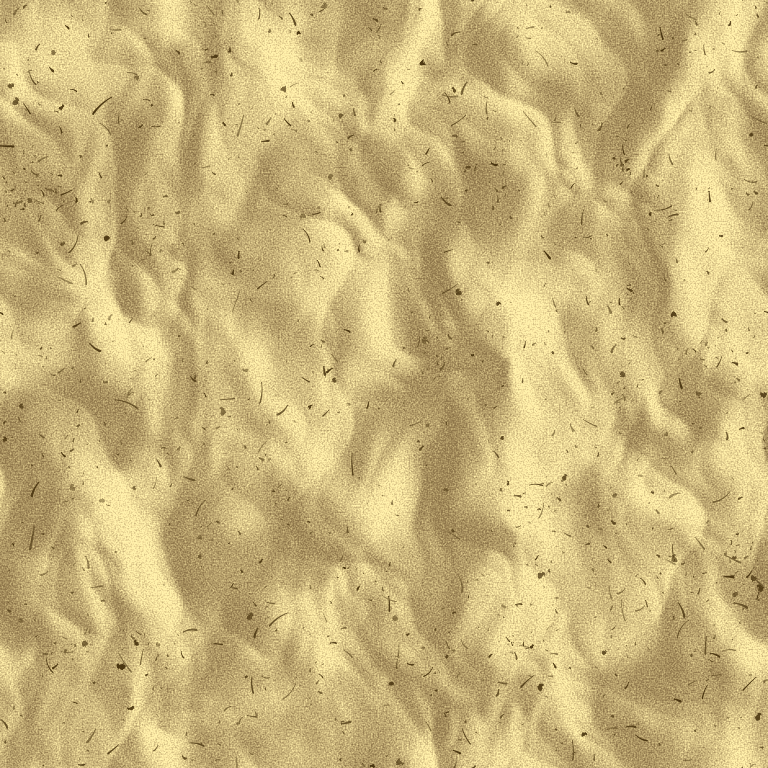
Write a Shadertoy shader that draws this texture.

```glsl
// Wind-blown sand: trodden mounds lit from one side, fine grain and scattered litter.
// A wrapped, warped height field is shaded by its slope; twigs and specks are
// hashed per cell and gather in loose drifts. Everything repeats on the unit square.

#define SAND_SHADE vec3(0.63, 0.537, 0.35)
#define SAND_LIGHT vec3(0.967, 0.893, 0.628)
#define LITTER_COLOR vec3(0.26, 0.18, 0.04)
#define LIGHT_STEP vec2(0.0036, 0.0017)
#define RELIEF 0.060
#define PATCHES 0.46
#define GRAIN 0.95
#define BASE_TONE 0.53
#define WARP 0.09

vec3 hash(vec2 cell, float seed) {
    vec3 p = fract(vec3(cell, seed) * vec3(0.1031, 0.1030, 0.0973));
    p += dot(p, p.yxz + 33.33);
    return fract((p.xxy + p.yxx) * p.zyx);
}

float corner(vec2 cell, vec2 offset, vec2 reps, float seed) {
    return dot(hash(mod(cell, reps), seed).xy * 2.0 - 1.0, offset);
}

// Gradient noise that wraps after a whole number of cells
float noise(vec2 uv, vec2 reps, float seed) {
    vec2 p = uv * reps, i = floor(p), f = p - i;
    vec2 u = f * f * f * (f * (f * 6.0 - 15.0) + 10.0);
    vec2 e = vec2(1.0, 0.0);
    float low = mix(corner(i, f, reps, seed), corner(i + e, f - e, reps, seed), u.x);
    float high = mix(corner(i + e.yx, f - e.yx, reps, seed),
                     corner(i + 1.0, f - 1.0, reps, seed), u.x);
    return mix(low, high, u.y);
}

vec2 warp(vec2 uv) {
    return uv + WARP * vec2(noise(uv, vec2(5, 5), 1.0), noise(uv, vec2(6, 5), 2.0))
              + 0.02 * vec2(noise(uv, vec2(16, 14), 8.0), noise(uv, vec2(15, 14), 9.0));
}

// Rounded mounds with creased crests and a rough skin
float height(vec2 uv) {
    vec2 p = warp(uv);
    float h = 0.75 * noise(p, vec2(7, 5), 3.0);
    h -= 0.70 * abs(noise(p, vec2(7, 5), 4.0));
    h += 0.26 * noise(p, vec2(13, 10), 5.0);
    h -= 0.20 * abs(noise(p, vec2(16, 12), 6.0));
    return h + 0.05 * noise(p, vec2(38, 32), 7.0);
}

// Slightly bent rods, one per cell at most; returns their darkness
float litter(vec2 uv, float reps, vec2 lengths, vec2 widths, float share, float seed) {
    float blur = 0.6 / iResolution.y, dark = 0.0;
    for (int y = -1; y <= 1; y++)
    for (int x = -1; x <= 1; x++) {
        vec2 cell = floor(uv * reps) + vec2(x, y);
        vec2 id = mod(cell, reps);
        vec3 place = hash(id, seed), form = hash(id, seed + 9.0);
        vec2 center = (cell + place.xy) / reps;
        float drift = max(noise(center, vec2(13, 10), 20.0), 0.0);
        if (place.z > share * (0.4 + 16.0 * drift * drift)) continue;

        float angle = 0.3 + 3.14159 * form.x;
        vec2 axis = vec2(cos(angle), sin(angle)), q = uv - center;
        q = vec2(dot(q, axis), dot(q, vec2(-axis.y, axis.x)));
        float reach = mix(lengths.x, lengths.y, form.y * form.y);
        float bend = fract(form.z * 13.0) - 0.5;
        q.y += 0.4 * bend * q.x * q.x / reach;
        float width = mix(widths.x, widths.y, form.z * form.z);
        width *= 1.0 - 0.4 * q.x / reach * step(abs(q.x), reach);
        float d = length(vec2(max(abs(q.x) - reach, 0.0), q.y)) - width;
        float cover = 1.0 - smoothstep(-blur, blur, d);
        dark = max(dark, cover * mix(0.45, 1.0, fract(form.x * 7.0 + form.y)));
    }
    return dark;
}

void mainImage(out vec4 fragColor, in vec2 fragCoord) {
    vec2 uv = fragCoord / iResolution.xy;

    // Mound shading: slope toward the light plus broad shaded patches
    float slope = (height(uv + LIGHT_STEP) - height(uv - LIGHT_STEP))
                / (2.0 * length(LIGHT_STEP));
    float patches = noise(warp(uv), vec2(8, 6), 11.0) + 0.3 * noise(uv, vec2(15, 13), 14.0);
    float shade = smoothstep(-0.17, 0.17, patches) - 0.5;
    float relief = RELIEF * slope + PATCHES * shade;
    float tone = BASE_TONE + 0.56 * tanh(1.9 * relief);

    // Sand grain, fine over coarse
    tone += GRAIN * (noise(uv, vec2(470), 12.0) + 0.25 * noise(uv, vec2(230), 13.0));
    vec3 color = mix(SAND_SHADE, SAND_LIGHT, clamp(tone, -0.2, 1.15));

    // Twigs, crumbs and dust
    float dark = litter(uv, 25.0, vec2(0.004, 0.016), vec2(0.0006, 0.0012), 0.28, 31.0);
    dark = max(dark, litter(uv, 36.0, vec2(0.002, 0.010), vec2(0.0006, 0.0013), 0.28, 52.0));
    dark = max(dark, litter(uv, 38.0, vec2(0.0006, 0.003), vec2(0.0011, 0.0034), 0.16, 73.0));
    dark = max(dark, 0.85 * litter(uv, 72.0, vec2(0.0003, 0.0025), vec2(0.0005, 0.0013), 0.24, 94.0));
    color = mix(color, LITTER_COLOR, 0.95 * dark);

    fragColor = vec4(color, 1.0);
}
```
